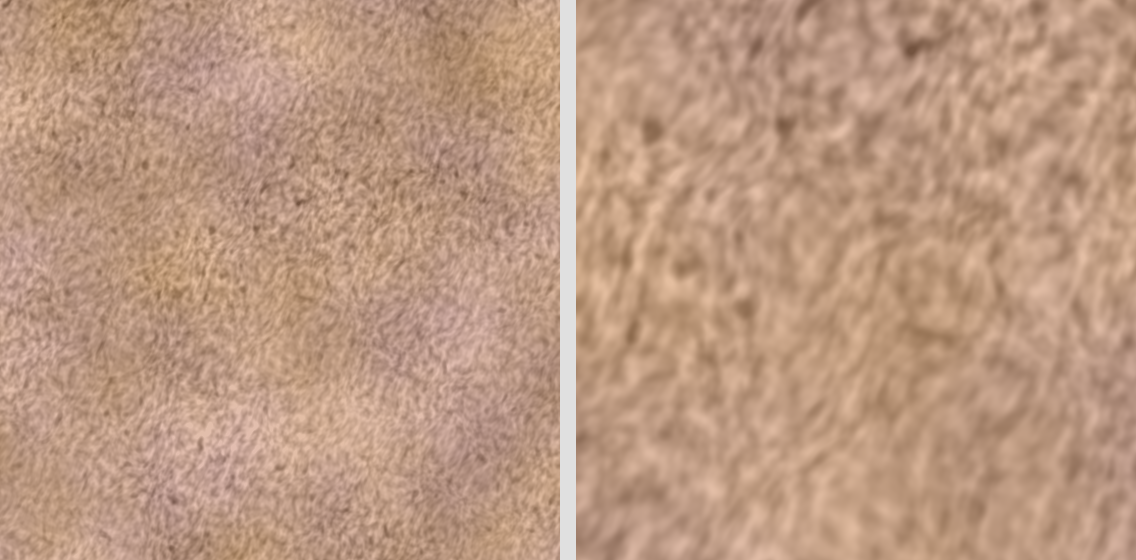
Left, the full canvas; right, a detail of the centre.
A three.js fragment shader for this texture:

```glsl
varying vec2 vUv;

// Colours
const vec3 SHADOW = vec3(0.575, 0.445, 0.360);
const vec3 LIGHT = vec3(0.825, 0.685, 0.600);
const vec3 MAUVE_SHIFT = vec3(-0.005, -0.005, 0.050);
const vec3 OCHRE_SHIFT = vec3(0.010, 0.000, -0.050);

// Tone balance, where 0 is shadow and 1 is light
const float BASE_TONE = 0.65;
const float MOTTLE_DEPTH = 0.52;
const float GRAIN_DEPTH = 0.74;
const float DETAIL_DEPTH = 0.34;
const float FLECK_DEPTH = 0.50;
const float TINT_AMOUNT = 1.5;

// Feature counts across the canvas
const float MOTTLE_SCALE = 3.6;
const float TINT_SCALE = 3.0;
const float WARP_SCALE = 14.0;
const float WARP_AMOUNT = 0.012;
const vec2 GRAIN_SCALE = vec2(58.0, 88.0);
const vec2 DETAIL_SCALE = vec2(115.0, 150.0);
const vec2 FLECK_SCALE = vec2(38.0, 52.0);
const float GRAIN_ANGLE = 1.15;

const float TAU = 6.2831853;

float hash(vec2 p) {
  return fract(sin(dot(p, vec2(127.1, 311.7))) * 43758.5453);
}

// Slope of one lattice corner, measured at an offset from it
float corner(vec2 cell, vec2 offset) {
  float angle = TAU * hash(cell);
  return dot(vec2(cos(angle), sin(angle)), offset);
}

float gradientNoise(vec2 p) {
  vec2 i = floor(p);
  vec2 f = p - i;
  vec2 u = f * f * f * (f * (f * 6.0 - 15.0) + 10.0);
  vec2 e = vec2(1.0, 0.0);
  float low = mix(corner(i, f), corner(i + e.xy, f - e.xy), u.x);
  float high = mix(corner(i + e.yx, f - e.yx), corner(i + e.xx, f - e.xx), u.x);
  return mix(low, high, u.y);
}

mat2 rotation(float angle) {
  float c = cos(angle);
  float s = sin(angle);
  return mat2(c, -s, s, c);
}

// Cloudy sum of octaves, turned each time to hide the lattice
float fbm(vec2 p) {
  float sum = 0.0;
  float weight = 1.0;
  mat2 turn = rotation(0.6);
  for (int octave = 0; octave < 4; octave++) {
    sum += weight * gradientNoise(p);
    p = turn * p * 2.03 + 17.3;
    weight *= 0.52;
  }
  return sum;
}

void main() {
  // Broad light and dark patches
  float mottle = fbm(vUv * MOTTLE_SCALE + 4.7);

  // Short bent grains, leaning along the steep diagonal
  vec2 warp = vec2(gradientNoise(vUv * WARP_SCALE + 31.0),
                   gradientNoise(vUv * WARP_SCALE + 57.0));
  vec2 along = rotation(GRAIN_ANGLE) * (vUv + WARP_AMOUNT * warp);
  float grain = gradientNoise(along * GRAIN_SCALE);
  float detail = gradientNoise(along * DETAIL_SCALE + 83.0);

  // Sparse dark flecks
  float fleck = smoothstep(0.22, 0.60, gradientNoise(along * FLECK_SCALE + 29.0));

  // Grain is crisper in some regions than in others
  float crispness = 1.0 + 0.6 * gradientNoise(vUv * 4.0 + 71.0);
  float tone = BASE_TONE + MOTTLE_DEPTH * mottle
    + crispness * (GRAIN_DEPTH * grain + DETAIL_DEPTH * detail - FLECK_DEPTH * fleck);
  vec3 color = mix(SHADOW, LIGHT, clamp(tone, -0.5, 1.25));

  // Mauve and ochre drifts
  float tint = TINT_AMOUNT * fbm(vUv * TINT_SCALE + 43.0);
  color += MAUVE_SHIFT * clamp(tint, 0.0, 1.0) + OCHRE_SHIFT * clamp(-tint, 0.0, 1.0);

  gl_FragColor = vec4(color, 1.0);
}
```
